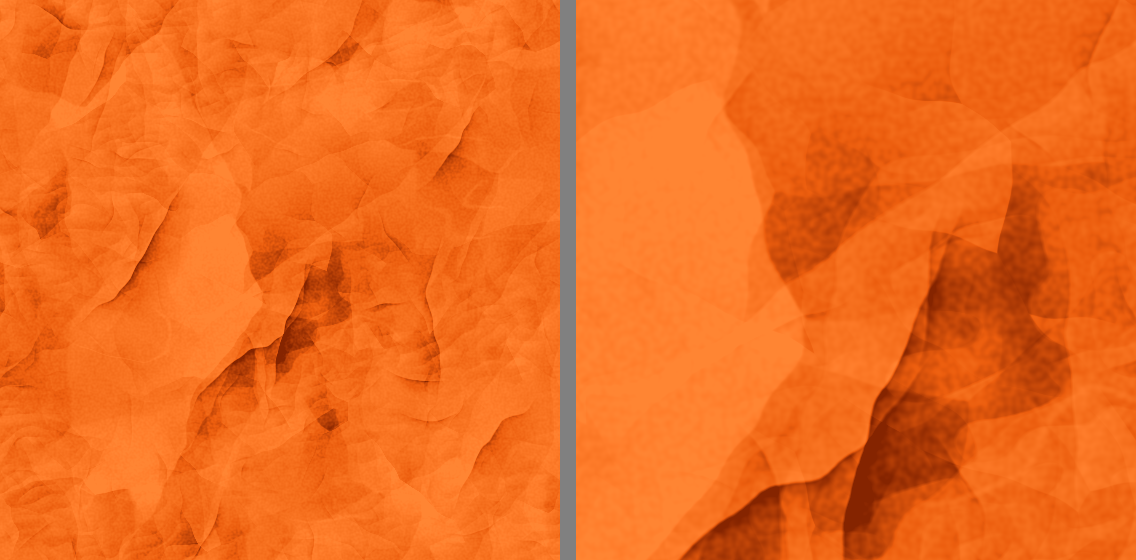
Left: the whole. Right: its middle third, enlarged.
A three.js fragment shader for this texture:

```glsl
// Crumpled orange paper with angular facets, sharp shadowed folds and fine wrinkles.
varying vec2 vUv;

vec2 hash2(vec2 p) {
  vec3 h = fract(p.xyx * vec3(0.1031, 0.1030, 0.0973));
  h += dot(h, h.yzx + 33.33);
  return fract((h.xx + h.yz) * h.zy);
}

float gradientDot(vec2 cell, vec2 offset) {
  float angle = 6.2832 * hash2(cell + 71.0).x;
  return dot(vec2(cos(angle), sin(angle)), offset);
}

float gradientNoise(vec2 p) {
  vec2 i = floor(p), f = fract(p), e = vec2(1.0, 0.0);
  vec2 u = f * f * f * (f * (f * 6.0 - 15.0) + 10.0);
  return mix(
    mix(gradientDot(i, f), gradientDot(i + e, f - e), u.x),
    mix(gradientDot(i + e.yx, f - e.yx), gradientDot(i + 1.0, f - 1.0), u.x), u.y);
}

mat2 rotation(float angle) {
  return mat2(cos(angle), sin(angle), -sin(angle), cos(angle));
}

// Height of the sheet: folded noise, so its slope jumps along every crease.
float sheetHeight(vec2 p, float wrinkled) {
  float height = 0.0, frequency = 4.2;
  vec2 q = rotation(0.6) * p;
  for (int i = 0; i < 4; i++) {
    float n = gradientNoise(q * vec2(1.0, 0.5) * frequency + float(i) * 17.3);
    height += (i < 1 ? 0.45 : 0.65 * wrinkled) / frequency * abs(n);
    q = rotation(2.4) * q;
    frequency *= 2.0;
  }
  return height;
}

// Flat pieces between creases: each cell has its own tilt and shading gradient.
float facets(vec2 p, float scale, float lean, float seed) {
  vec2 q = rotation(lean) * p * vec2(1.0, 0.6) * scale + seed;
  vec2 home = floor(q), sum = vec2(0.0);
  float nearest = 9.0;
  for (int j = -1; j <= 1; j++) {
    for (int i = -1; i <= 1; i++) {
      vec2 cell = home + vec2(float(i), float(j));
      vec2 d = q - cell - hash2(cell);
      vec2 tilt = hash2(cell + 29.3) - 0.5;
      float gap = dot(d, d), closer = min(gap, nearest);
      // Blend only within a hair of the border, which smooths the edge.
      sum *= exp(180.0 * (closer - nearest));
      sum += exp(180.0 * (closer - gap)) * vec2(tilt.x + 3.2 * dot(tilt.yx, d), 1.0);
      nearest = closer;
    }
  }
  return sum.x / sum.y;
}

// Scattered tapering folds: a lit lip on one side, a fading shadow on the other.
float folds(vec2 p, float scale, float lean, float spread, float seed) {
  vec2 q = p * scale + seed;
  float tone = 0.0;
  for (int j = -1; j <= 1; j++) {
    for (int i = -1; i <= 1; i++) {
      vec2 cell = floor(q) + vec2(float(i), float(j));
      vec2 shape = hash2(cell + 19.7), kind = hash2(cell + 43.1);
      vec2 d = rotation(-lean - (shape.x - 0.5) * spread) * (q - cell - hash2(cell));
      float across = 0.05 * sin(d.x * 5.0 + shape.y * 50.0) - d.y;
      across *= fract(kind.x * 7.0) < 0.3 ? -1.0 : 1.0;

      float taper = 1.0 - smoothstep(0.1, 1.0, abs(d.x) / mix(0.35, 0.9, shape.y));
      float width = 0.02 + 0.32 * taper * kind.x;
      float side = smoothstep(-0.0015 * scale, 0.0015 * scale, across);
      float fall = max(1.0 - max(across, 0.0) / width, 0.0);
      float shadow = side * (fall + 0.9 * pow(fall, 9.0));
      float lip = (1.0 - side) * exp(min(across, 0.0) / 0.04);
      tone += taper * (0.25 + 1.5 * kind.y * kind.y) * (0.45 * lip - shadow);
    }
  }
  return tone;
}

// Tone -3 is the deepest shadow, 0 the plain sheet, 1 a lit slope.
vec3 paperColor(float tone) {
  vec3 color = mix(vec3(0.52, 0.14, 0.0), vec3(0.925, 0.365, 0.055), clamp((tone + 3.6) / 2.6, 0.0, 1.0));
  color = mix(color, vec3(0.96, 0.43, 0.11), clamp(tone + 1.0, 0.0, 1.0));
  return mix(color, vec3(0.99, 0.475, 0.155), clamp(tone, 0.0, 2.0));
}

void main() {
  // Bend the sheet so that folds run slightly jagged.
  vec2 p = vUv + 3.7;
  p += 0.022 * vec2(gradientNoise(p * 7.0), gradientNoise(p * 7.0 + 31.0));
  p += 0.008 * vec2(gradientNoise(p * 26.0), gradientNoise(p * 26.0 + 57.0));

  // Relief lit from the left, with wrinkles gathered in patches.
  float wrinkled = smoothstep(-0.4, 0.4, gradientNoise(p * 3.1 + 9.0));
  vec2 toRight = 0.0012 * vec2(0.85, -0.53);
  float slope = sheetHeight(p + toRight, wrinkled) - sheetHeight(p - toRight, wrinkled);
  float tone = 0.2 + slope / 0.0024 + 0.9 * gradientNoise(p * 2.4 + 4.0);

  // Angular facets from broad to small.
  tone += 0.85 * facets(p, 4.5, 0.6, 5.0) + 0.75 * facets(p, 8.0, 1.1, 47.0);
  tone += (0.25 + 0.5 * wrinkled) * facets(p, 17.0, 2.3, 91.0);

  // Large steep folds, then smaller ones in freer directions.
  tone += 1.5 * folds(p, 3.9, 1.15, 0.8, 11.0) + 0.95 * folds(p, 7.5, 0.9, 2.6, 37.0);
  tone += (0.3 + 0.6 * wrinkled) * folds(p, 15.0, 0.2, 3.1, 83.0);

  // Thin pale wrinkles where the sheet was pinched.
  float line = abs(gradientNoise(p * vec2(5.0, 9.0) + 23.0));
  float pinch = smoothstep(0.0, 0.3, gradientNoise(p * 5.0 + 61.0));
  tone += 0.7 * pinch * (1.0 - smoothstep(0.0, 0.03, line));

  // Fibre grain.
  tone += 0.75 * gradientNoise(vUv * 210.0) + 0.35 * gradientNoise(vUv * 95.0 + 13.0);
  gl_FragColor = vec4(paperColor(tone), 1.0);
}
```
